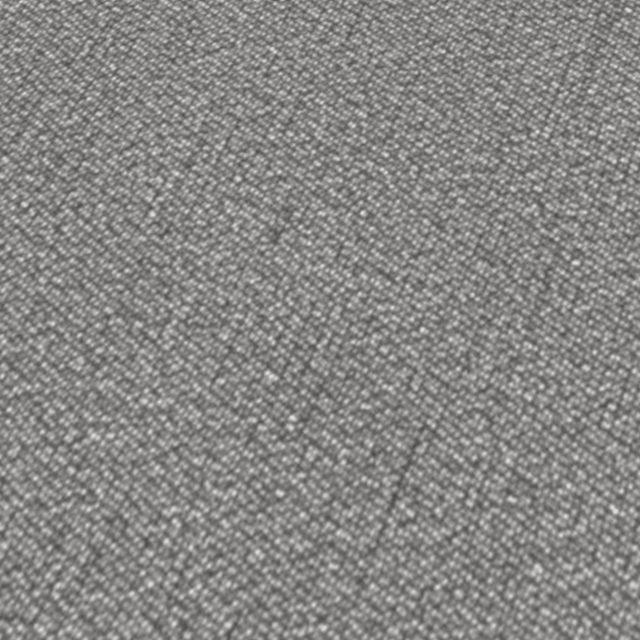
Reproduce this texture procedurally as a Shadertoy shader.

```glsl
const vec2  WARP_STEP   = vec2(0.0058, 0.0124);   // grain to grain along a thread
const vec2  WEFT_STEP   = vec2(0.0073, -0.0057);  // thread to neighbouring thread
const float TILT        = 0.30;                   // perspective of the cloth plane
const float GRAIN_ANGLE = 0.70;
const vec2  GRAIN_SIZE  = vec2(0.0040, 0.0030);
const float GRAIN_JITTER = 0.30;
const float GRAIN_LEVEL = 0.72;
const float GRAIN_VARIATION = 0.36;
const float BASE_LEVEL  = 0.318;
const float GRAIN_GAIN  = 0.48;
const float STREAK_GAIN = 0.055;
const float MOTTLE_GAIN = 0.004;
const float FIBRE_GAIN  = 0.12;
const float FIBRE_SCALE = 235.0;
const vec3  CLOTH_TINT  = vec3(1.004, 1.0, 0.986);

float hash(vec2 p) {
    vec3 h = fract(vec3(p.xyx) * 0.1031);
    h += dot(h, h.yzx + 33.33);
    return fract((h.x + h.y) * h.z);
}

float valueNoise(vec2 p) {
    vec2 i = floor(p), f = fract(p);
    f = f * f * (3.0 - 2.0 * f);
    return mix(mix(hash(i), hash(i + vec2(1, 0)), f.x),
               mix(hash(i + vec2(0, 1)), hash(i + vec2(1, 1)), f.x), f.y);
}

// Sum of soft, oblong yarn crossings on a jittered oblique lattice
float weaveGrains(vec2 cell, mat2 lattice) {
    float s = sin(GRAIN_ANGLE), c = cos(GRAIN_ANGLE);
    mat2 toGrain = mat2(c, -s, s, c);
    float sum = 0.0;
    for (int y = -1; y <= 1; y++)
    for (int x = -1; x <= 1; x++) {
        vec2 id = floor(cell) + vec2(x, y);
        vec2 jitter = vec2(hash(id + 17.3), hash(id + 71.9)) - 0.5;
        vec2 centre = id + 0.5 + GRAIN_JITTER * jitter;
        vec2 d = toGrain * (lattice * (cell - centre)) / GRAIN_SIZE;
        // Neighbours along a thread trade brightness, so no patches build up
        float trade = hash(id + 131.7) - hash(id + vec2(132.7, 131.7));
        sum += (GRAIN_LEVEL + GRAIN_VARIATION * trade) * exp(-0.5 * dot(d, d));
    }
    return sum;
}

// Narrow light and dark threads, each set off from its two neighbours
float threadContrast(vec2 cell) {
    vec2 p = vec2(cell.y + 57.0, cell.x * 0.10);
    vec2 next = vec2(1.0, 0.0);
    return valueNoise(p) - 0.5 * (valueNoise(p - next) + valueNoise(p + next));
}

// Broad uneven wear from layered sines
float mottle(vec2 p) {
    return sin(9.0 * p.x + 5.0 * p.y + 2.0 * sin(7.0 * p.y))
         + sin(17.0 * p.y - 11.0 * p.x + 1.7 * sin(13.0 * p.x));
}

void mainImage(out vec4 fragColor, in vec2 fragCoord) {
    // Cloth plane seen at a slant, with slightly wavy threads
    vec2 uv = (fragCoord - 0.5 * iResolution.xy) / iResolution.y;
    vec2 cloth = uv / (1.0 - TILT * uv.y);
    cloth += 0.0016 * sin(cloth.yx * vec2(23.0, 31.0) + vec2(0.0, 1.3));

    mat2 lattice = mat2(WARP_STEP, WEFT_STEP);
    vec2 cell = inverse(lattice) * cloth + 300.0;
    float grains = weaveGrains(cell, lattice);

    // Long slubs and worn lines running along the warp
    float slub = valueNoise(vec2(cell.y * 0.75, cell.x * 0.075));
    float streak = 0.8 * threadContrast(cell) + 0.3 * (slub - 0.5);
    streak -= 0.5 * smoothstep(0.80, 0.98, 1.0 - slub);

    // Fine fibre irregularity
    float fibre = valueNoise((cloth + 2.0) * FIBRE_SCALE) - 0.5;

    float level = BASE_LEVEL + GRAIN_GAIN * grains * (1.0 + 0.20 * streak);
    level += STREAK_GAIN * streak + MOTTLE_GAIN * mottle(cloth);
    level += FIBRE_GAIN * fibre;
    fragColor = vec4(clamp(level, 0.30, 0.86) * CLOTH_TINT, 1.0);
}
```
